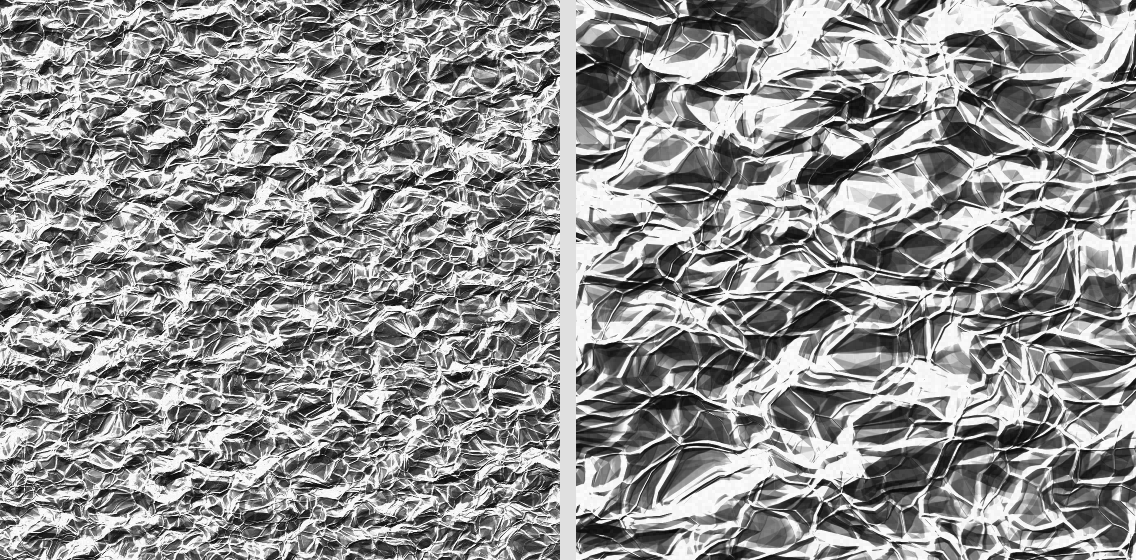
Left, the full canvas; right, a detail of the centre.
A WebGL 1 fragment shader for this texture:

```glsl
precision highp float;
// Crumpled metal foil: a height field of folded flat triangles at several
// scales, bent by a folded warp and creased along Voronoi borders. Its slope
// towards a light from above, plus a weaker side light, sets the grey.
uniform vec2 u_resolution;

float hash(vec2 p) {
  return fract(sin(dot(p, vec2(127.1, 311.7))) * 43758.5453);
}

vec2 hash2(vec2 p) {
  return vec2(hash(p), hash(p + 51.3));
}

mat2 rotation(float a) {
  return mat2(cos(a), sin(a), -sin(a), cos(a));
}

// Random heights on a triangle lattice, joined by flat faces
float facets(vec2 p) {
  vec2 skewed = p + (p.x + p.y) * 0.366;
  vec2 cell = floor(skewed);
  vec2 f = skewed - cell;
  float lo = min(f.x, f.y);
  float hi = max(f.x, f.y);
  vec2 corner = f.x > f.y ? vec2(1.0, 0.0) : vec2(0.0, 1.0);
  return hash(cell) * (1.0 - hi) + hash(cell + corner) * (hi - lo)
       + hash(cell + 1.0) * lo - 0.5;
}

// Tent-shaped crease along the borders of Voronoi cells
float crease(vec2 p, float width) {
  vec2 cell = floor(p);
  float nearest = 9.0;
  float second = 9.0;
  for (int y = -1; y <= 1; y++) {
    for (int x = -1; x <= 1; x++) {
      vec2 c = cell + vec2(float(x), float(y));
      float d = length(c + hash2(c) - p);
      second = min(second, max(nearest, d));
      nearest = min(nearest, d);
    }
  }
  return max(0.0, width - (second - nearest));
}

vec2 crumple(vec2 p) {
  p += 0.026 * vec2(facets(p * 17.0), facets(p * 17.0 + 37.0));
  p += 0.014 * vec2(facets(p * 37.0 + 9.0), facets(p * 37.0 + 71.0));
  return p;
}

// Returns the height and the crease profile
vec2 surface(vec2 p) {
  vec2 q = crumple(p);
  float presence = smoothstep(-0.25, 0.25, facets(q * 13.0 + 5.0));
  float longCrease = crease(q * 27.0, 0.05 + 0.15 * presence);
  float shortCrease = crease(rotation(0.7) * q * 45.0, 0.25 - 0.2 * presence);
  float h = longCrease / 27.0 + 0.9 * shortCrease / 45.0;

  // Each layer is divided by its frequency, so its weight is a slope
  h += 0.30 * facets(rotation(0.3) * q * 11.0) / 11.0;
  h += 1.60 * facets(rotation(1.1) * q * 23.0 + 13.0) / 23.0;
  h += 1.25 * facets(rotation(2.0) * q * 43.0 + 29.0) / 43.0;
  h += 0.75 * facets(rotation(2.7) * q * 83.0 + 43.0) / 83.0;
  return vec2(h, longCrease + shortCrease);
}

float foil(vec2 uv) {
  // Squeeze the folds vertically, so they run a little wider than tall
  vec2 p = uv * vec2(1.0, 1.2) + 3.0;
  vec2 toLight = vec2(-0.34, 0.94);
  vec2 aside = vec2(0.94, 0.34);
  vec2 here = surface(p);
  float slope = (here.x - surface(p + 0.0008 * toLight).x) / 0.0008;
  float tilt = (here.x - surface(p + 0.0008 * aside).x) / 0.0008;

  // Faint falloff to the right and along the top border
  float falloff = 0.2 * (0.5 - uv.x) - 0.6 * smoothstep(0.96, 1.0, uv.y);
  float lit = 0.95 * slope + 0.5 * (abs(tilt) - 0.85) + 3.5 * here.y;
  return min(0.05 + 0.44 * exp(0.85 * (lit + falloff - 0.2)), 0.97);
}

void main() {
  // Four samples per pixel smooth the creases
  float tone = 0.0;
  for (int i = 0; i < 4; i++) {
    vec2 offset = vec2(mod(float(i), 2.0), floor(float(i) / 2.0)) * 0.44 - 0.22;
    tone += 0.25 * foil((gl_FragCoord.xy + offset) / u_resolution);
  }

  // Faint grain of the rolled metal
  vec2 grainCell = floor(gl_FragCoord.xy / u_resolution * 512.0);
  tone += 0.04 * (hash(grainCell) - 0.5);
  gl_FragColor = vec4(vec3(tone), 1.0);
}
```
